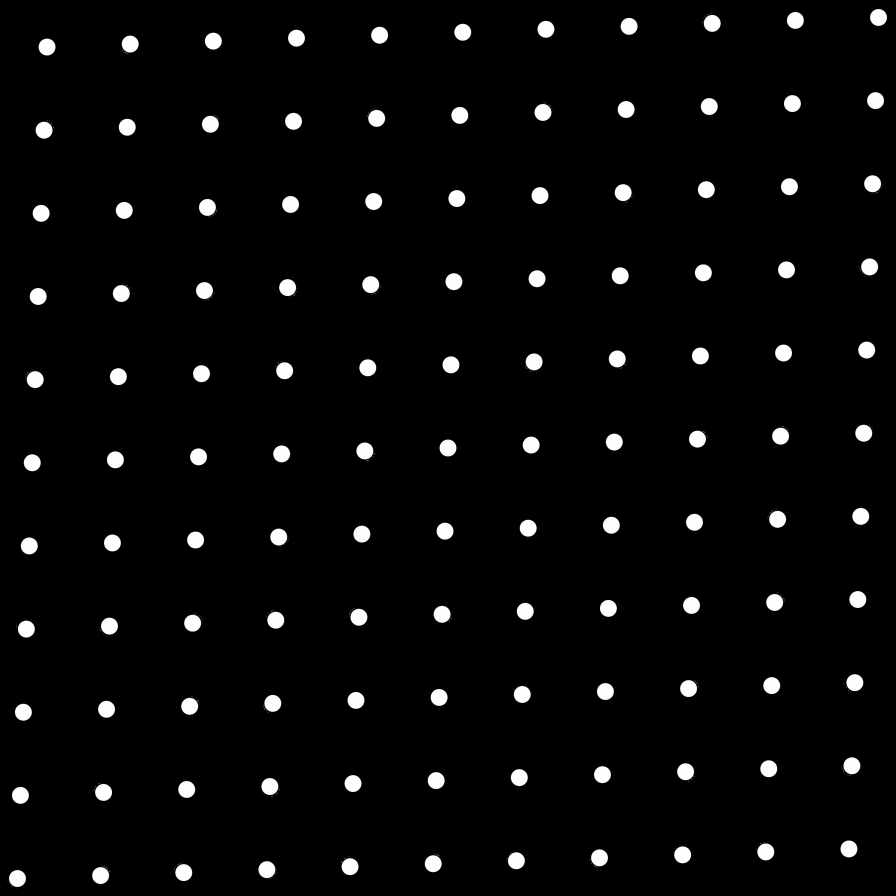
A WebGL 2 fragment shader for this pattern:

```glsl
#version 300 es
precision highp float;
// Small white discs on black, set on a slightly skewed lattice of 11 by 11.
// The inverse lattice finds the nearest disc; a circle distance draws it,
// and gradient noise breaks up the faint specks beside some of the rims.

uniform vec2 u_resolution;
out vec4 outColor;

const vec3 BACKGROUND = vec3(0.0);
const vec3 DISC_COLOR = vec3(0.995);
const vec3 SPECK_COLOR = vec3(0.34);

// Lattice steps as fractions of the canvas: one right, one up
const vec2 STEP_RIGHT = vec2(0.0928, 0.0033);
const vec2 STEP_UP = vec2(0.0033, 0.0928);
const float DISC_RADIUS = 0.0094;
const float SPECK_RADIUS = 0.0110;
const float SPECK_HALF_WIDTH = 0.0005;
const float SPECK_SHARE = 0.4;

float hash(vec2 p) {
    vec3 q = fract(vec3(p.xyx) * 0.1031);
    q += dot(q, q.yzx + 33.33);
    return fract((q.x + q.y) * q.z);
}

vec2 gradient(vec2 cell) {
    float angle = 6.2832 * hash(cell);
    return vec2(cos(angle), sin(angle));
}

float gradientNoise(vec2 p) {
    vec2 i = floor(p);
    vec2 f = p - i;
    vec2 u = f * f * f * (f * (f * 6.0 - 15.0) + 10.0);
    vec2 e = vec2(1.0, 0.0);
    float bottom = mix(dot(gradient(i), f), dot(gradient(i + e), f - e), u.x);
    float top = mix(dot(gradient(i + e.yx), f - e.yx),
                    dot(gradient(i + e.xx), f - e.xx), u.x);
    return mix(bottom, top, u.y);
}

// Coverage of a shape from its signed distance
float coverage(float dist, float pixel) {
    return 1.0 - smoothstep(-0.7 * pixel, 0.7 * pixel, dist);
}

// Broken arc on one diagonal side of a disc, present on some cells only
float rimSpecks(vec2 offset, vec2 cell, float pixel) {
    vec2 seed = cell + 40.0;
    float present = step(hash(seed), SPECK_SHARE);
    float angle = 0.7854 + 1.5708 * floor(4.0 * hash(seed + 17.0));
    float facing = dot(offset, vec2(cos(angle), sin(angle))) / max(length(offset), 1e-5);
    float ring = coverage(abs(length(offset) - SPECK_RADIUS) - SPECK_HALF_WIDTH, pixel);
    float grain = smoothstep(-0.1, 0.2, gradientNoise(offset * 420.0 + seed * 7.3));
    return present * ring * grain * smoothstep(0.65, 0.9, facing);
}

void main() {
    float size = min(u_resolution.x, u_resolution.y);
    float pixel = 1.0 / size;
    vec2 point = (gl_FragCoord.xy - 0.5 * u_resolution) / size;

    // Nearest lattice site and the offset from it
    mat2 lattice = mat2(STEP_RIGHT, STEP_UP);
    vec2 cell = floor(inverse(lattice) * point + 0.5);
    vec2 offset = point - lattice * cell;

    // Specks first, then the disc over them
    vec3 color = mix(BACKGROUND, SPECK_COLOR, rimSpecks(offset, cell, pixel));
    color = mix(color, DISC_COLOR, coverage(length(offset) - DISC_RADIUS, pixel));
    outColor = vec4(color, 1.0);
}
```
